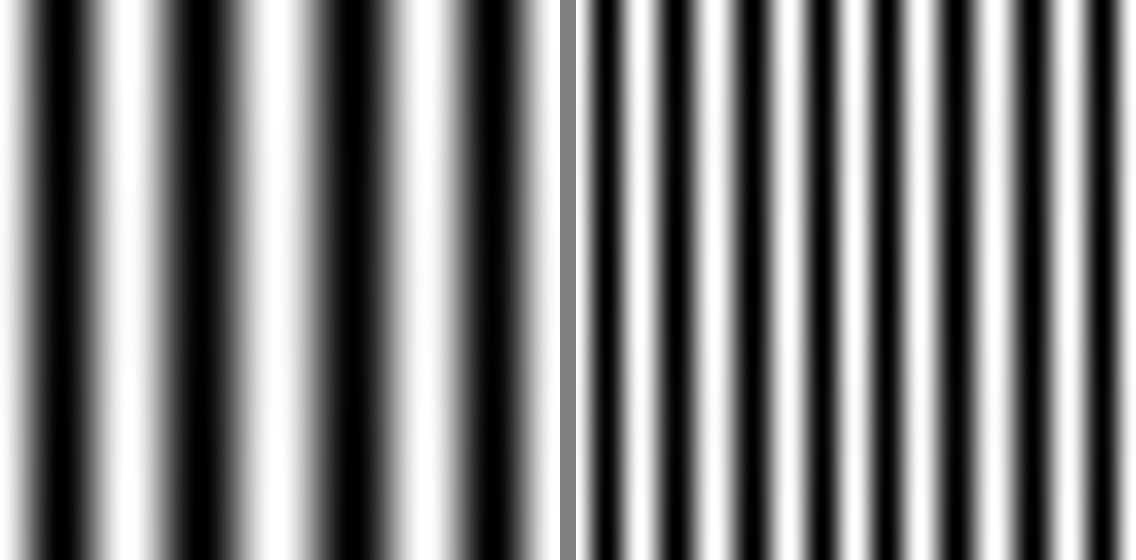
Left: one tile. Right: repeated 2 by 2.
Write a Shadertoy shader that draws this pattern.

```glsl
const float TAU = 6.28318531;

// Four soft bands across, unevenly spaced by one periodic bend
float bandPhase(float x) {
    return 4.0 * x + 0.02 + 0.06 * sin(TAU * x);
}

void mainImage(out vec4 fragColor, in vec2 fragCoord) {
    vec2 uv = fragCoord / iResolution.xy;

    // Contrast rises slightly towards the top and bottom edges
    float contrast = 1.01 + 0.02 * cos(TAU * uv.y);
    float gray = 0.5 + 0.5 * contrast * cos(TAU * bandPhase(uv.x));

    fragColor = vec4(vec3(clamp(gray, 0.0, 1.0)), 1.0);
}
```
